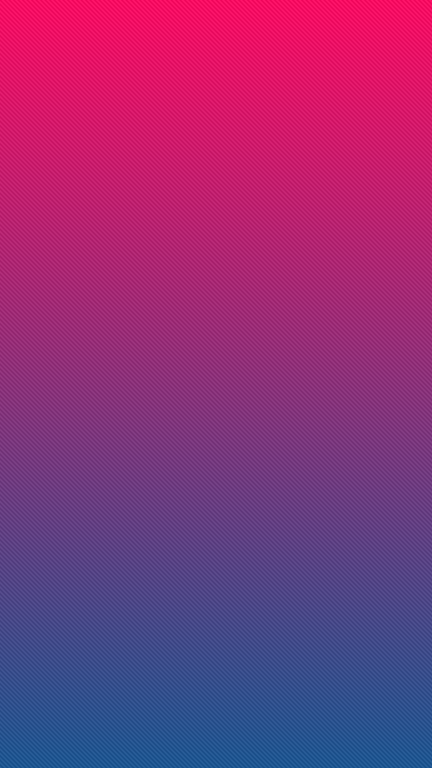
This background is drawn by a WebGL 1 fragment shader. Its source:

```glsl
precision highp float;
// Vertical blue-to-pink gradient under a fine weave of falling diagonal pinstripes.

uniform vec2 u_resolution;

const vec3 BOTTOM_BLUE = vec3(0.115, 0.339, 0.568);
const vec3 TOP_PINK = vec3(0.972, 0.050, 0.386);
const float STRIPES_ACROSS = 96.0;   // stripes per canvas width
const float STRIPE_STRENGTH = 0.035; // brightness swing around the gradient
const float TAU = 6.283185;

// Soft diagonal stripes in -1..1, averaging zero; they fade when too fine to resolve.
float pinstripes(vec2 p, float pixel) {
    float wave = cos(TAU * STRIPES_ACROSS * (p.x + p.y));
    float cyclesPerPixel = STRIPES_ACROSS * pixel;
    return wave * (1.0 - smoothstep(0.36, 0.5, cyclesPerPixel));
}

void main() {
    float pixel = 1.0 / u_resolution.x;
    float height = gl_FragCoord.y / u_resolution.y;

    // Base gradient
    vec3 color = mix(BOTTOM_BLUE, TOP_PINK, height);

    // Stripe texture, anchored to the lower left pixel
    vec2 p = (gl_FragCoord.xy - 0.5) * pixel;
    color += STRIPE_STRENGTH * pinstripes(p, pixel);

    gl_FragColor = vec4(clamp(color, 0.0, 1.0), 1.0);
}
```
